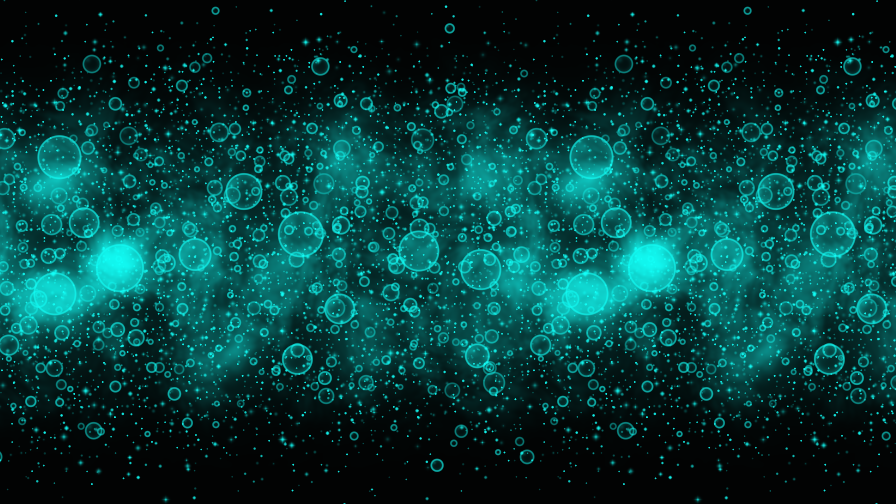
Give the GLSL for this background, as a Shadertoy shader.

```glsl
const vec3 BACK_COLOR = vec3(0.006, 0.012, 0.012);
const vec3 GLOW_COLOR = vec3(0.07, 1.0, 0.97);
const float PERIOD = 1.0556;     // horizontal repeat, in canvas heights
const float MIDDLE = 0.5;        // height of the bright band
const float HAZE_SPAN = 0.28;
const float BUBBLE_SPAN = 0.32;
const float STAR_SPAN = 0.37;
const float HAZE_BASE = 0.07;
const float HAZE_GAIN = 0.24;
const float RIM_WIDTH = 0.0012;
const float STAR_SIZE = 0.0022;
const float EXPOSURE = 1.35;
const int BUBBLE_LAYERS = 5;
const int STAR_LAYERS = 6;

// Main glows: centre, radius, strength
const vec4 GLOWS[12] = vec4[](
    vec4(0.100, 0.632, 0.055, 0.90), vec4(0.238, 0.476, 0.050, 2.60),
    vec4(0.111, 0.405, 0.062, 0.95), vec4(0.385, 0.505, 0.075, 0.55),
    vec4(0.680, 0.710, 0.070, 0.32), vec4(0.428, 0.310, 0.070, 0.42),
    vec4(0.720, 0.310, 0.075, 0.25), vec4(0.985, 0.650, 0.100, 0.36),
    vec4(1.045, 0.460, 0.075, 0.65), vec4(0.835, 0.500, 0.045, 0.40),
    vec4(0.600, 0.500, 0.110, 0.25), vec4(0.960, 0.370, 0.090, 0.28));

// Main bubbles: centre, radius
const vec3 BUBBLES[12] = vec3[](
    vec3(0.118, 0.688, 0.042), vec3(0.484, 0.620, 0.035),
    vec3(0.597, 0.535, 0.044), vec3(0.831, 0.502, 0.039),
    vec3(0.954, 0.465, 0.039), vec3(0.109, 0.417, 0.041),
    vec3(0.238, 0.468, 0.046), vec3(0.387, 0.495, 0.031),
    vec3(0.674, 0.387, 0.029), vec3(0.590, 0.287, 0.029),
    vec3(0.167, 0.558, 0.029), vec3(0.947, 0.294, 0.023));

vec3 hash3(vec2 p) {
    vec3 q = fract(vec3(p.xyx) * vec3(0.1031, 0.1030, 0.0973));
    q += dot(q, q.yxz + 33.33);
    return fract((q.xxy + q.yzz) * q.zyx);
}

float band(float y, float span) {
    float t = (y - MIDDLE) / span;
    return exp(-t * t * t * t);
}

vec2 wrapped(vec2 d) {
    return vec2(d.x - PERIOD * round(d.x / PERIOD), d.y);
}

// Gradient noise that repeats along x
float corner(vec2 id, vec2 f, float period) {
    float angle = 6.2832 * hash3(vec2(mod(id.x, period), id.y) * 17.0 + 7.0).x;
    return dot(vec2(cos(angle), sin(angle)), f);
}

float gradientNoise(vec2 p, float period) {
    vec2 id = floor(p), f = fract(p), e = vec2(1.0, 0.0);
    vec2 w = f * f * f * (f * (f * 6.0 - 15.0) + 10.0);
    return mix(mix(corner(id, f, period), corner(id + e, f - e, period), w.x),
               mix(corner(id + e.yx, f - e.yx, period),
                   corner(id + 1.0, f - 1.0, period), w.x), w.y);
}

float clouds(vec2 uv) {
    // Bend the lattice so that the cloud edges curl
    vec2 p = uv / PERIOD;
    p += 0.06 * vec2(gradientNoise(p * 6.0 + 3.4, 6.0), gradientNoise(p * 6.0 + 21.7, 6.0));
    float sum = 0.0, gain = 0.55, period = 9.0;
    for (int i = 0; i < 4; i++) {
        sum += gain * gradientNoise(p * period + 0.37 * float(i), period);
        gain *= 0.6;
        period *= 2.0;
    }
    return smoothstep(-0.36, 0.42, sum);
}

// Thin bright rim, faint body and a soft highlight
float bubble(vec2 d, float radius, float px) {
    float dist = length(d), t = dist / radius;
    vec2 h = d / radius + vec2(0.45, -0.45);
    float rim = 1.0 - smoothstep(0.0, RIM_WIDTH + 0.9 * px, abs(dist - radius));
    float body = 1.0 - smoothstep(radius - px, radius + px, dist);
    return 0.72 * rim + body * (0.06 + 0.25 * t * t * t * t + 0.15 * exp(-12.0 * dot(h, h)));
}

// Round core, soft halo and four rays
float star(vec2 d, float size, float rays) {
    vec2 a = abs(d) / size;
    float r2 = dot(a, a);
    return 0.85 * exp(-r2) + 0.25 * exp(-0.12 * r2)
         + rays * (exp(-a.x * 0.4 - a.y * 2.0) + exp(-a.y * 0.4 - a.x * 2.0));
}

// Offset from a jittered cell centre; also gives the random values and row height
vec2 scatter(vec2 uv, float count, float seed, float jitter, out vec3 rnd, out float row) {
    float cell = PERIOD / count;
    vec2 shift = vec2(0.37, 0.61) * seed;
    vec2 g = uv / cell + shift, id = floor(g);
    vec2 key = vec2(mod(id.x, count), id.y) + seed * 41.0;
    rnd = hash3(key);
    row = (id.y + 0.5 - shift.y) * cell;
    return (fract(g) - 0.5 - jitter * (hash3(key + 113.0).xy - 0.5)) * cell;
}

void mainImage(out vec4 fragColor, in vec2 fragCoord) {
    vec2 uv = fragCoord / iResolution.y;
    float px = 1.0 / iResolution.y, row;
    vec3 rnd;

    // Haze and glows
    float cloud = clouds(uv);
    float light = band(uv.y, HAZE_SPAN) * (HAZE_BASE + HAZE_GAIN * cloud * cloud);
    for (int i = 0; i < 12; i++) {
        vec2 d = wrapped(uv - GLOWS[i].xy) / GLOWS[i].z;
        light += GLOWS[i].w * exp(-dot(d, d)) * (0.5 + 0.7 * cloud);
    }

    // Bubbles, large then scattered
    for (int i = 0; i < 12; i++)
        light += bubble(wrapped(uv - BUBBLES[i].xy), BUBBLES[i].z, px);
    for (int i = 0; i < BUBBLE_LAYERS; i++) {
        float count = floor(13.0 * pow(1.28, float(i)));
        vec2 d = scatter(uv, count, float(i) + 1.0, 0.45, rnd, row);
        float radius = PERIOD / count * mix(0.14, 0.27, rnd.y * rnd.y);
        float shown = step(rnd.x, 0.36 * pow(0.85, float(i)) * band(row, BUBBLE_SPAN));
        light += shown * mix(0.4, 0.95, rnd.z) * bubble(d, radius, px);
    }

    // Stars, from sparse sparkles to fine dust
    for (int i = 0; i < STAR_LAYERS; i++) {
        float count = floor(19.0 * pow(1.36, float(i)));
        vec2 d = scatter(uv, count, float(i) + 20.0, 0.55, rnd, row);
        float reach = 0.225 * PERIOD / count;
        float size = max(STAR_SIZE * mix(0.6, 1.4, rnd.y), 0.6 * px);
        float shown = step(rnd.x, 0.45 * band(row, STAR_SPAN));
        float fade = 1.0 - smoothstep(0.3 * reach, reach, length(d));
        light += shown * fade * mix(0.15, 1.0, rnd.z * rnd.z) * star(d, size, 0.7 * rnd.z);
    }

    fragColor = vec4(mix(BACK_COLOR, GLOW_COLOR, 1.0 - exp(-EXPOSURE * light)), 1.0);
}
```
